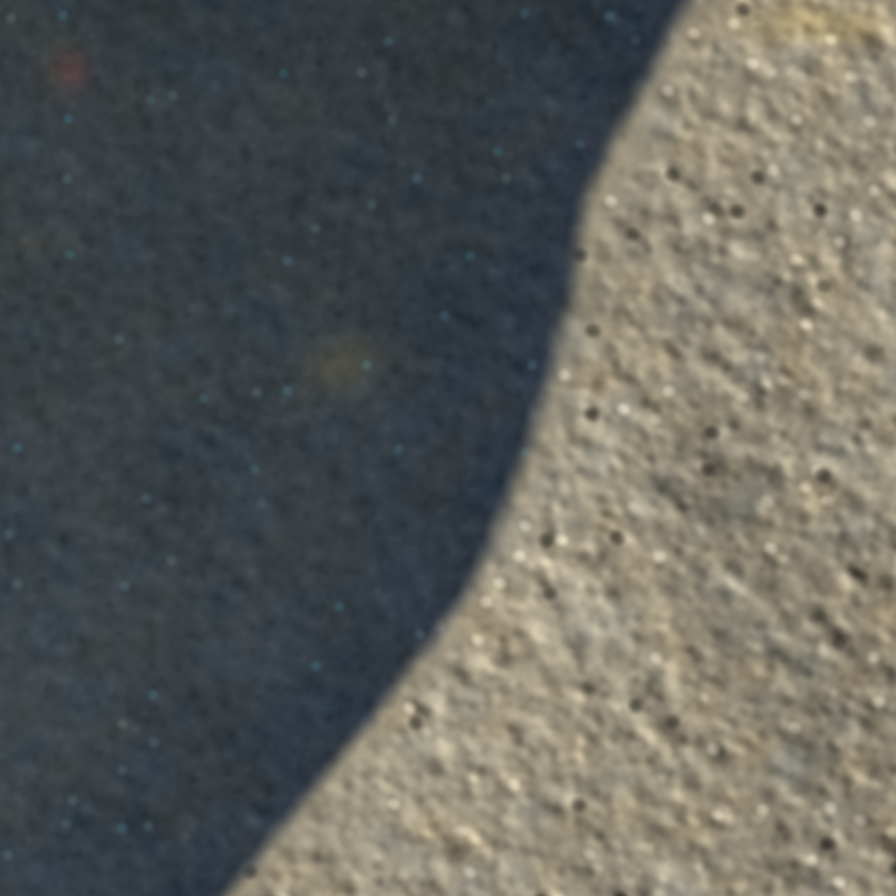
Give the GLSL for this texture, as a Shadertoy shader.

```glsl
vec3 hash3(vec2 p) {
    vec3 q = fract(vec3(p.xyx) * vec3(0.1031, 0.1030, 0.0973));
    q += dot(q, q.yxz + 33.33);
    return fract((q.xxy + q.yzz) * q.zyx);
}

// Cellular noise: every cell scatters one soft bump of random signed height.
float grains(vec2 p, float sharpness) {
    vec2 cell = floor(p);
    float sum = 0.0;
    for (int j = -1; j <= 1; j++) {
        for (int i = -1; i <= 1; i++) {
            vec2 id = cell + vec2(i, j);
            vec3 rnd = hash3(id + 71.0);
            vec2 d = p - id - rnd.xy;
            float falloff = smoothstep(1.0, 0.4, length(d));
            sum += (rnd.z * 2.0 - 1.0) * exp(-sharpness * dot(d, d)) * falloff;
        }
    }
    return sum;
}

// Height difference along the light direction.
float relief(vec2 p, vec2 light) {
    return grains(p + light, 5.0) - grains(p - light, 5.0);
}

// Sparse round specks: x is coverage, y a random tint.
vec2 specks(vec2 p, float rarity) {
    vec2 id = floor(p);
    vec3 rnd = hash3(id + 19.0);
    float d = length(fract(p) - 0.3 - 0.4 * rnd.xy);
    float present = step(rarity, rnd.z);
    return vec2(present * smoothstep(0.3, 0.04, d), fract(rnd.z * 57.0));
}

float glow(vec2 p, vec2 centre, vec2 radius) {
    vec2 d = (p - centre) / radius;
    return exp(-dot(d, d));
}

float softRamp(float t, float width) {
    return 0.5 * (t + sqrt(t * t + width * width));
}

// Horizontal position of the shadow border: a line with rounded bends.
float borderX(float y) {
    float x = 0.252 + 0.815 * y;
    x -= 0.40 * softRamp(y - 0.335, 0.035);
    x -= 0.16 * softRamp(y - 0.50, 0.05);
    x -= 0.19 * softRamp(y - 0.69, 0.03);
    x += 0.465 * softRamp(y - 0.775, 0.03);
    return x;
}

vec3 sunlitStone(vec2 p, float edgeDist) {
    // Slightly slanted grains over two finer layers
    vec2 q = mat2(0.90, 0.43, -0.43, 0.90) * p * vec2(1.0, 1.1);
    float coarse = relief(q * 34.0, vec2(0.10, 0.24));
    float fine = relief(q * 61.0 + 13.0, vec2(0.12, 0.22));
    float mottling = grains(p * 12.0 + 5.0, 4.0);
    float grit = grains(p * 95.0, 5.0);
    float tone = 0.565 + 0.155 * coarse + 0.10 * fine + 0.04 * mottling + 0.04 * grit;

    // Broad brightness changes
    tone += 0.05 * glow(p, vec2(0.60, 0.34), vec2(0.13, 0.18));
    tone += 0.035 * glow(p, vec2(0.46, 0.10), vec2(0.16, 0.12));
    tone -= 0.07 * glow(p, vec2(0.79, 0.42), vec2(0.07, 0.14));
    tone -= 0.055 * glow(p, vec2(0.94, 0.22), vec2(0.13, 0.22));

    // The penumbra side is smoother
    tone = mix(0.57, tone, 0.4 + 0.6 * smoothstep(0.0, 0.06, edgeDist));
    vec3 colour = tone * vec3(1.04, 0.985, 0.85);
    colour += grains(p * 20.0 + 31.0, 5.0) * vec3(0.018, 0.0, -0.022);
    colour += glow(p, vec2(0.91, 0.975), vec2(0.08, 0.025)) * vec3(0.09, 0.05, -0.03);

    // Pale chips and dark pits
    vec2 chip = specks(q * 27.0, 0.86);
    vec2 pit = specks(q * 23.0 + 7.0, 0.91);
    colour += chip.x * 0.17 * vec3(1.0, 0.98, 0.93);
    return colour * (1.0 - 0.42 * pit.x);
}

vec3 shadedStone(vec2 p, float edgeDist) {
    float grain = 0.021 * grains(p * 58.0, 5.0) + 0.019 * grains(p * 98.0 + 9.0, 5.0);
    grain += 0.025 * relief(p * 42.0, vec2(0.15, 0.20));
    float mottling = 0.018 * grains(p * 9.0 + 3.0, 3.0);
    vec3 colour = vec3(0.218, 0.250, 0.268) + grain + mottling;

    // Cool dark core near the border, paler ground towards the lower left
    colour -= vec3(0.042, 0.040, 0.018) * exp(-max(-edgeDist, 0.0) * 8.0);
    colour += 0.022 * glow(p, vec2(0.04, 0.18), vec2(0.30, 0.28));
    colour -= 0.020 * glow(p, vec2(0.45, 1.0), vec2(0.40, 0.15));

    // Faint warm, green and blue tints
    vec2 dot1 = specks(p * 33.0, 0.92);
    vec3 tint = mix(vec3(0.07, 0.07, 0.06), vec3(0.02, 0.09, 0.11), dot1.y);
    colour += dot1.x * tint;
    colour += grains(p * 17.0 + 41.0, 5.0) * vec3(0.015, 0.003, -0.016);
    colour += glow(p, vec2(0.38, 0.59), vec2(0.045, 0.03)) * vec3(0.07, 0.045, -0.01);
    colour += glow(p, vec2(0.08, 0.92), vec2(0.022)) * vec3(0.10, 0.01, 0.0);
    colour += glow(p, vec2(0.05, 0.73), vec2(0.04, 0.02)) * vec3(0.05, 0.03, 0.0);
    return colour;
}

void mainImage(out vec4 fragColor, in vec2 fragCoord) {
    vec2 p = fragCoord / iResolution.xy;
    float edgeDist = (p.x - borderX(p.y)) * 0.85;
    edgeDist += 0.003 * grains(p * 30.0, 5.0);

    // Soft penumbra between the two surfaces
    float lit = smoothstep(-0.014, 0.016, edgeDist);
    vec3 colour = mix(shadedStone(p, edgeDist), sunlitStone(p, edgeDist), lit);
    fragColor = vec4(clamp(colour, 0.0, 1.0), 1.0);
}
```
